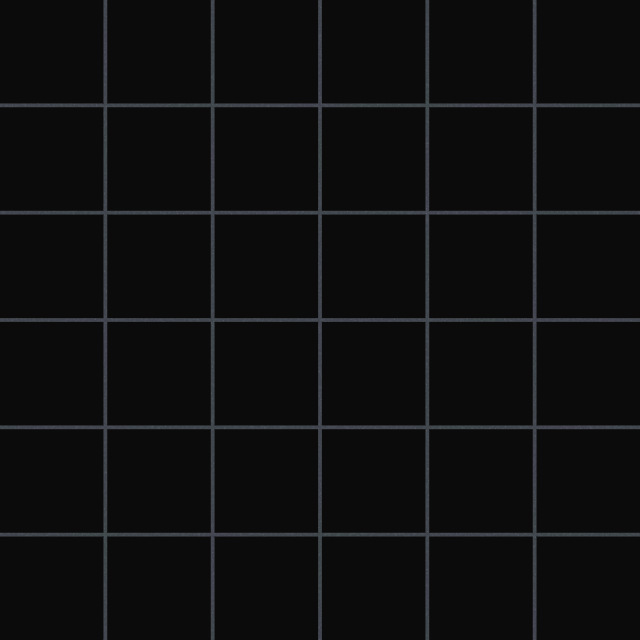
Reproduce this pattern procedurally as a Shadertoy shader.

```glsl
const float PITCH = 0.1677;            // spacing of joints, canvas units
const float JOINT_WIDTH = 0.0059;
const vec3 TILE_COLOR = vec3(0.047, 0.043, 0.043);
const vec3 JOINT_COLOR = vec3(0.262, 0.283, 0.312);
const vec3 TINT_SHIFT = vec3(0.010, -0.006, 0.012);
const float GRAIN_SCALE = 210.0;
const float GRAIN_AMOUNT = 0.16;
const float TILE_VARIATION = 0.002;
const float FLECK_AMOUNT = 0.10;

vec2 hash22(vec2 p) {
    vec3 q = fract(p.xyx * vec3(0.1031, 0.1030, 0.0973));
    q += dot(q, q.yzx + 33.33);
    return fract((q.xx + q.yz) * q.zy);
}

// Distance to the nearest jittered feature point
float cellular(vec2 p) {
    vec2 cell = floor(p);
    vec2 local = fract(p);
    float nearest = 2.0;
    for (int y = -1; y <= 1; y++) {
        for (int x = -1; x <= 1; x++) {
            vec2 offset = vec2(x, y);
            vec2 delta = offset + hash22(cell + offset + 100.0) - local;
            nearest = min(nearest, dot(delta, delta));
        }
    }
    return sqrt(nearest);
}

float layeredSines(vec2 p) {
    return 0.5 * sin(p.x * 17.0 + 2.0 * sin(p.y * 11.0))
         + 0.3 * sin(p.y * 29.0 - 1.5 * sin(p.x * 23.0))
         + 0.2 * sin((p.x + p.y) * 53.0);
}

// Antialiased coverage of the centred square grid
float jointCoverage(vec2 centered, float pixel) {
    vec2 toLine = abs(fract(centered / PITCH + 0.5) - 0.5) * PITCH;
    float edge = min(toLine.x, toLine.y) - 0.5 * JOINT_WIDTH;
    return clamp(0.5 - edge / pixel, 0.0, 1.0);
}

// Mottled grout with slow tint drift and sparse pale flecks
vec3 jointColor(vec2 uv) {
    float grain = cellular(uv * GRAIN_SCALE) - 0.5;
    float fleck = smoothstep(0.14, 0.04, cellular(uv * GRAIN_SCALE * 0.5 + 31.0));
    vec3 color = JOINT_COLOR * (1.0 + GRAIN_AMOUNT * grain);
    return color + TINT_SHIFT * layeredSines(uv) + FLECK_AMOUNT * fleck * 0.5;
}

void mainImage(out vec4 fragColor, in vec2 fragCoord) {
    float canvas = min(iResolution.x, iResolution.y);
    vec2 centered = (fragCoord - 0.5 * iResolution.xy) / canvas;
    vec2 uv = centered + 0.5;

    // Nearly uniform tile face
    vec2 tile = floor(centered / PITCH);
    vec3 color = TILE_COLOR + TILE_VARIATION * (hash22(tile + 50.0).x - 0.5);

    // Joints over the tiles
    color = mix(color, jointColor(uv), jointCoverage(centered, 1.0 / canvas));
    fragColor = vec4(color, 1.0);
}
```
